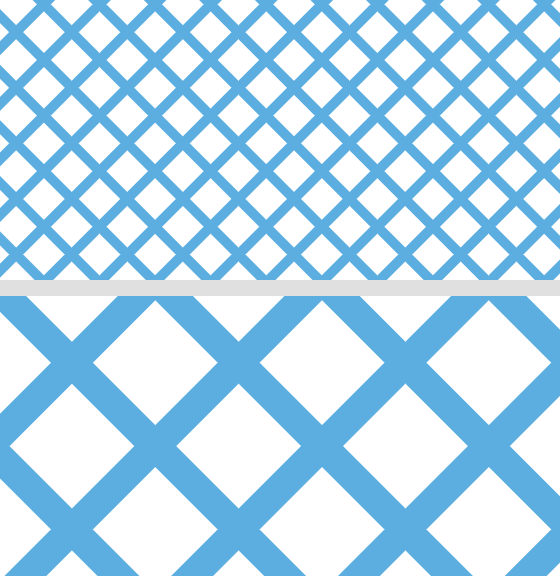
Top, the full canvas; bottom, a detail of the centre.
Give the GLSL for this pattern, as a Shadertoy shader.

```glsl
const vec3 GROUND_COLOR = vec3(1.0);
const vec3 BAND_COLOR = vec3(0.36, 0.68, 0.88);

// Lengths are fractions of the canvas height
const float PERIOD = 0.1985;                      // diamond spacing, across and down
const vec2 DIAMOND_CENTER = vec2(0.7523, 0.488);  // anchors the lattice
const float BAND_WIDTH = 0.0353;

// Signed distance to the diagonal bands, negative inside
float latticeDistance(vec2 p) {
    // Axes along the two diagonals, with diamond centers one cell apart
    vec2 diagonal = vec2(p.x + p.y, p.x - p.y) * sqrt(0.5);
    float cell = PERIOD * sqrt(0.5);
    vec2 local = abs(fract(diagonal / cell + 0.5) - 0.5) * cell;
    float toBandAxis = 0.5 * cell - max(local.x, local.y);
    return toBandAxis - 0.5 * BAND_WIDTH;
}

void mainImage(out vec4 fragColor, in vec2 fragCoord) {
    vec2 p = fragCoord / iResolution.y;
    float pixel = 1.0 / iResolution.y;

    // Blend over one pixel at the band edges
    float d = latticeDistance(p - DIAMOND_CENTER);
    float band = clamp(0.5 - d / pixel, 0.0, 1.0);

    fragColor = vec4(mix(GROUND_COLOR, BAND_COLOR, band), 1.0);
}
```
